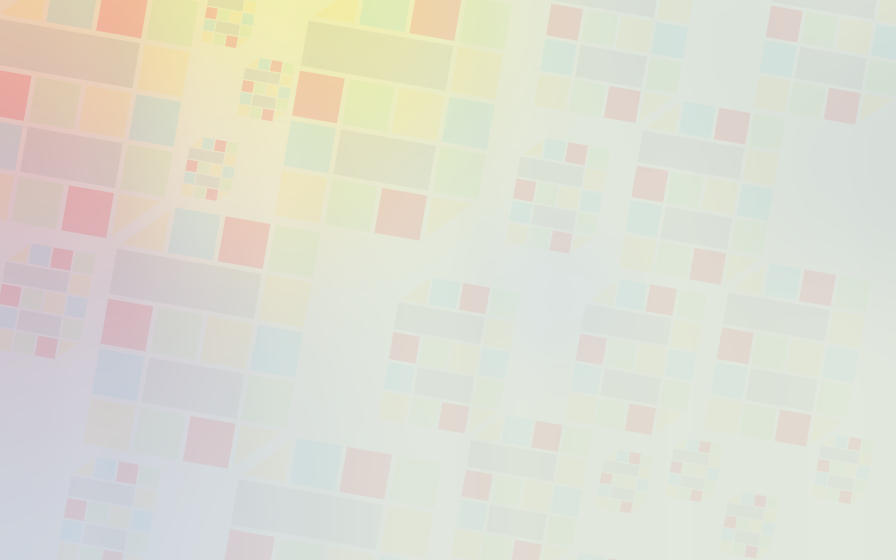
Give the GLSL for this background, as a Shadertoy shader.

```glsl
// Tilted pastel tile mosaics over a soft yellow, pink and lilac glow.

// Lengths are in canvas heights, measured from the upper left corner.
const vec3 BASE = vec3(0.885, 0.908, 0.868);
const float BASE_WEIGHT = 0.34;
const vec2 TILT = vec2(0.985, 0.172);
const float GAP = 0.05;            // half gap between tiles, in cells
const vec2 CHAIN_STEP = vec2(2.40, 4.55);  // next mosaic down, in cells
const vec2 SIDE_STEP = vec2(6.18, 0.05);   // neighbour mosaic, in cells
const float TINT_NEAR = 0.33;      // tile strength at the upper left
const float TINT_FAR = 0.17;       // tile strength far from it
const float STREAK = 0.010;

// Glows: centre and radius, then colour
const int GLOWS = 9;
const vec3 GLOW_SHAPE[GLOWS] = vec3[](
    vec3(0.50, -0.06, 0.28), vec3(0.06, -0.02, 0.22), vec3(0.00, 0.25, 0.27),
    vec3(0.00, 0.57, 0.29), vec3(0.00, 1.00, 0.40), vec3(1.60, 0.28, 0.18),
    vec3(0.99, 0.53, 0.09), vec3(1.28, 0.07, 0.14), vec3(0.42, 0.27, 0.18));
const vec3 GLOW_COLOR[GLOWS] = vec3[](
    vec3(0.97, 0.95, 0.62), vec3(0.97, 0.83, 0.64), vec3(0.90, 0.71, 0.73),
    vec3(0.80, 0.75, 0.81), vec3(0.79, 0.82, 0.88), vec3(0.83, 0.86, 0.85),
    vec3(0.86, 0.89, 0.89), vec3(0.86, 0.89, 0.86), vec3(0.94, 0.91, 0.81));

// Mosaic families and single small mosaics: centre and cell size
const int FAMILIES = 3;
const vec3 FAMILY[FAMILIES] = vec3[](
    vec3(0.143, 0.192, 0.0905), vec3(1.102, 0.056, 0.0635),
    vec3(0.802, 0.635, 0.0540));
const int SINGLES = 10;
const vec3 SINGLE[SINGLES] = vec3[](
    vec3(0.996, 0.350, 0.040), vec3(0.077, 0.538, 0.040),
    vec3(0.194, 0.920, 0.040), vec3(0.410, 0.029, 0.022),
    vec3(0.475, 0.160, 0.022), vec3(0.375, 0.302, 0.022),
    vec3(1.240, 0.840, 0.022), vec3(1.115, 0.860, 0.022),
    vec3(1.506, 0.838, 0.024), vec3(1.338, 0.938, 0.023));

// Tile tints: grey, red, green, yellow, blue
const vec3 TINT[5] = vec3[](
    vec3(0.86, 0.86, 0.87), vec3(1.02, 0.60, 0.63), vec3(0.90, 0.99, 0.84),
    vec3(1.03, 0.97, 0.78), vec3(0.77, 0.95, 1.01));
const int LAYOUT[20] = int[](3, 4, 1, 2,  0, 0, 0, 3,  1, 2, 3, 4,
                             4, 0, 0, 2,  3, 2, 1, 3);

float hash(float n) {
    return fract(sin(n * 127.1) * 4375.5);
}

float noise(float x) {
    float cell = floor(x);
    return mix(hash(cell), hash(cell + 1.0), smoothstep(0.0, 1.0, x - cell));
}

vec3 background(vec2 p) {
    vec3 sum = BASE * BASE_WEIGHT;
    float total = BASE_WEIGHT;
    for (int i = 0; i < GLOWS; i++) {
        vec2 d = (p - GLOW_SHAPE[i].xy) / GLOW_SHAPE[i].z;
        float weight = exp(-dot(d, d));
        sum += GLOW_COLOR[i] * weight;
        total += weight;
    }
    return sum / total + STREAK * (noise(p.x * 14.0) - 0.5);
}

// Multiplies the colour by one mosaic of 4 by 5 cells
vec3 addMosaic(vec3 color, vec2 p, vec2 center, float size, float strength) {
    vec2 d = (p - center) / size;
    vec2 grid = vec2(dot(d, TILT), dot(d, vec2(-TILT.y, TILT.x))) + vec2(2.0, 2.5);
    ivec2 cell = ivec2(floor(grid));
    if (cell.x < 0 || cell.y < 0 || cell.x > 3 || cell.y > 4) return color;

    // Wide tiles span three cells in row 1 and two in row 3
    float start = float(cell.x), width = 1.0;
    if (cell.y == 1 && cell.x < 3) { start = 0.0; width = 3.0; }
    if (cell.y == 3 && (cell.x == 1 || cell.x == 2)) { start = 1.0; width = 2.0; }
    vec2 local = grid - vec2(start, float(cell.y));
    vec2 edge = min(local, vec2(width, 1.0) - local);
    float inside = min(edge.x, edge.y);

    // Two opposite corners are cut on the diagonal
    float diagonal = (local.x + local.y - 1.0) * 0.707;
    if (cell == ivec2(0, 0)) inside = min(inside, diagonal);
    if (cell == ivec2(3, 4)) inside = min(inside, -diagonal);

    float blur = 0.7 / (iResolution.y * size);
    float cover = smoothstep(-blur, blur, inside - GAP);
    vec3 tint = TINT[LAYOUT[cell.y * 4 + cell.x]];
    return color * mix(vec3(1.0), tint, cover * strength);
}

void mainImage(out vec4 fragColor, in vec2 fragCoord) {
    vec2 p = vec2(fragCoord.x, iResolution.y - fragCoord.y) / iResolution.y;
    vec3 color = background(p);

    // Tiles fade away from the upper left and towards the bottom
    float strength = mix(TINT_NEAR, TINT_FAR, smoothstep(0.2, 1.2, length(p)));
    strength *= mix(1.15, 0.85, smoothstep(0.1, 0.7, p.y));

    // Each family is a chain of three plus one neighbour
    for (int i = 0; i < FAMILIES; i++) {
        for (int k = 0; k < 4; k++) {
            vec2 offset = k < 3 ? CHAIN_STEP * float(k) : SIDE_STEP;
            float size = FAMILY[i].z;
            color = addMosaic(color, p, FAMILY[i].xy + offset * size, size, strength);
        }
    }
    for (int i = 0; i < SINGLES; i++)
        color = addMosaic(color, p, SINGLE[i].xy, SINGLE[i].z, strength);

    fragColor = vec4(clamp(color, 0.0, 1.0), 1.0);
}
```
